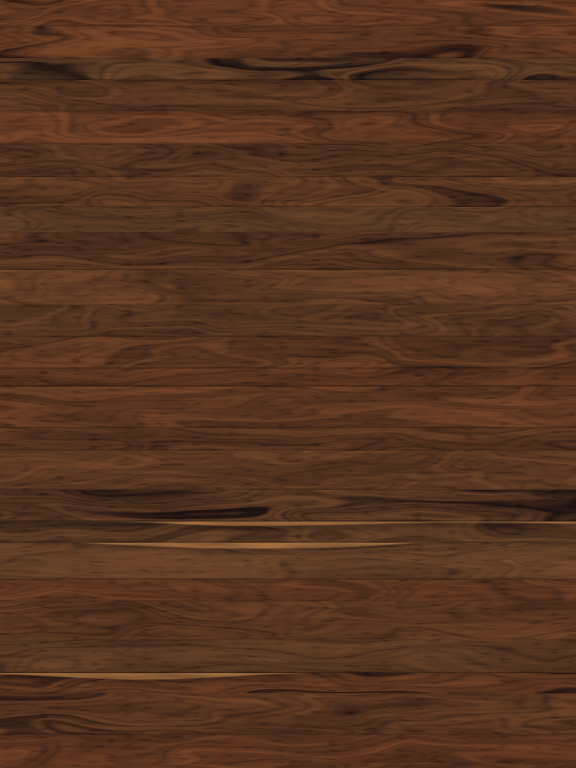
This texture is drawn by a Shadertoy shader. Its source:

```glsl
float hash(float n) {
    return fract(sin(n * 91.73 + 4.1) * 4375.85);
}

vec2 gradient(vec2 cell) {
    float angle = 6.2832 * fract(sin(dot(cell, vec2(127.1, 311.7))) * 4375.85);
    return vec2(cos(angle), sin(angle));
}

float noise(vec2 p) {
    vec2 i = floor(p), f = fract(p);
    vec2 u = f * f * f * (f * (f * 6.0 - 15.0) + 10.0);
    vec2 e = vec2(1.0, 0.0);
    float low = mix(dot(gradient(i), f), dot(gradient(i + e), f - e), u.x);
    float high = mix(dot(gradient(i + e.yx), f - e.yx), dot(gradient(i + 1.0), f - 1.0), u.x);
    return mix(low, high, u.y);
}

// Uneven lower edge of a plank, in plank units
float plankEdge(float row) {
    return row + 0.45 * hash(row + 0.37);
}

vec3 wood(vec2 uv) {
    float s = uv.y * 25.0;
    float row = floor(s);
    row -= step(s, plankEdge(row));
    float below = s - plankEdge(row);
    float above = plankEdge(row + 1.0) - s;
    float figure = hash(row + 40.0);

    // Height field whose contours are the growth rings
    vec2 q = vec2(uv.x * mix(3.0, 5.0, hash(row + 9.0)), s * 1.1) + row * vec2(9.17, 5.31);
    vec2 bent = q + 0.4 * vec2(noise(q * vec2(1.7, 1.3) + 31.0), noise(q * vec2(2.1, 1.2) + 57.0));
    float rings = 1.2 * noise(bent) + 0.28 * noise(bent * vec2(2.3, 2.0) + 13.0);
    rings += (below - 0.5) * mix(0.75, 0.1, figure);
    rings += 0.03 * noise(vec2(uv.x * 22.0, s * 3.0));

    // Tone: plank, broad clouds, ring bands, ring lines and fibres
    float line = 0.5 + 0.5 * sin(rings * 38.0 + 2.0 * noise(q * 1.5));
    float band = noise(vec2(rings * 4.5, row + 0.5));
    float fibre = noise(vec2(uv.x * 13.0, uv.y * 210.0) + row * 3.3);
    float pores = noise(vec2(uv.x * 45.0, uv.y * 300.0));
    float tone = 0.75 + 0.24 * (hash(row + 3.0) - 0.5);
    tone += 0.5 * band + 0.32 * noise(vec2(uv.x * 2.5, s * 1.4) + row * 7.7);
    tone -= mix(0.16, 0.3, figure) * line * line;
    tone += 0.26 * fibre - 0.3 * smoothstep(0.15, 0.5, pores);

    // Dark heartwood streaks that follow the rings
    float streak = smoothstep(0.12, 0.42, noise(vec2(rings * 3.0 + 20.0, uv.x * 2.0 + row * 4.3)));
    tone -= 0.75 * streak * smoothstep(0.35, 0.8, figure);

    // Pale sapwood along the upper edge of a few planks
    float hasSap = step(0.72, hash(row + 21.0));
    float depth = 0.42 * noise(vec2(uv.x * 2.6, row * 3.7 + 0.4)) - above;
    float sap = hasSap * smoothstep(-0.025, 0.035, depth);
    tone -= 0.35 * hasSap * smoothstep(-0.25, 0.0, depth);

    vec3 color = mix(vec3(0.21, 0.125, 0.088), vec3(0.42, 0.255, 0.15), clamp(tone, -0.45, 1.3));
    color *= 1.0 + (hash(row + 71.0) - 0.5) * vec3(0.06, -0.07, -0.1);
    color = mix(color, vec3(0.56, 0.38, 0.22) * (1.0 + 0.25 * fibre + 0.12 * band), sap);

    // Fine seams between planks
    float seam = 1.0 - smoothstep(0.01, 0.06, below);
    return color * (1.0 - 0.4 * seam * hash(row + 15.0));
}

void mainImage(out vec4 fragColor, in vec2 fragCoord) {
    // Four staggered samples smooth grain and edges
    vec3 sum = vec3(0.0);
    for (int k = 0; k < 4; k++) {
        float t = float(k);
        vec2 offset = vec2(fract(t * 0.5 + 0.25), (t + 0.5) / 4.0) - 0.5;
        sum += wood((fragCoord + offset) / iResolution.y);
    }
    fragColor = vec4(sum / 4.0, 1.0);
}
```
